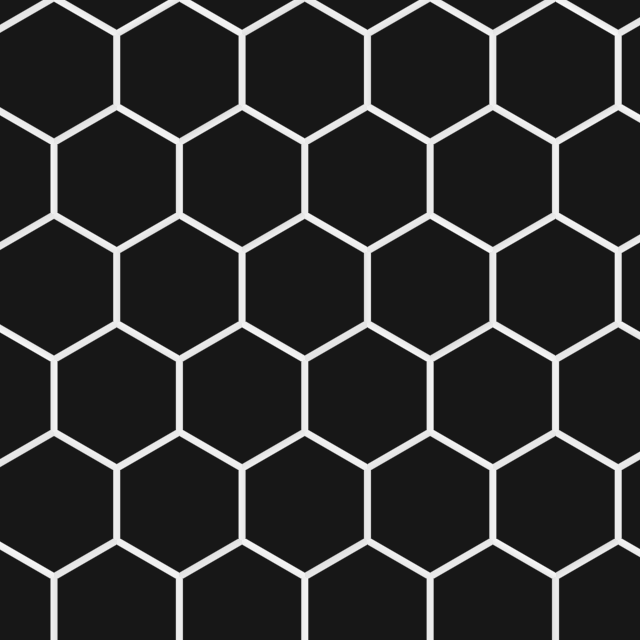
A Shadertoy shader for this pattern:

```glsl
// Honeycomb of thin, softly shaded white bars on a near-black ground.

const float CELL_WIDTH   = 0.1959;               // flat-to-flat size of a hexagon
const vec2  CELL_ORIGIN  = vec2(0.2803, 0.8906); // centre of one hexagon
const float HALF_LINE    = 0.0055;
const float EDGE_SOFT    = 0.0013;               // half width of the soft border
const vec3  GROUND_COLOR = vec3(0.092);
const vec3  LINE_COLOR   = vec3(0.925);
const vec3  BAR_TONES    = vec3(0.0, 0.012, -0.018); // upright, falling, rising
const float SHADE_AMOUNT = 0.035;                // light falloff across a bar
const float TONE_JITTER  = 0.012;                // difference between bars
const float SQRT3        = 1.7320508;

float hash(vec2 p) {
    return fract(sin(dot(p, vec2(127.1, 311.7))) * 43758.5453);
}

// Centre of the hexagon containing p, from two interleaved rectangular grids.
vec2 hexCenter(vec2 p) {
    vec2 pitch = CELL_WIDTH * vec2(1.0, SQRT3);
    vec2 a = round(p / pitch) * pitch;
    vec2 b = (floor(p / pitch) + 0.5) * pitch;
    return distance(p, a) < distance(p, b) ? a : b;
}

void mainImage(out vec4 fragColor, in vec2 fragCoord) {
    vec2 p = fragCoord / iResolution.y - CELL_ORIGIN;
    vec2 center = hexCenter(p);
    vec2 local = p - center;

    // Pick the closest side of the hexagon.
    vec2 normal = vec2(1.0, 0.0);
    float tone = BAR_TONES.x;
    float along = local.x;
    vec2 diagonal = vec2(0.5, 0.5 * SQRT3);
    float falling = dot(local, diagonal);
    float rising = dot(local, diagonal * vec2(1.0, -1.0));
    if (abs(falling) > abs(along)) {
        along = falling;
        normal = diagonal;
        tone = BAR_TONES.y;
    }
    if (abs(rising) > abs(along)) {
        along = rising;
        normal = diagonal * vec2(1.0, -1.0);
        tone = BAR_TONES.z;
    }
    float side = along < 0.0 ? -1.0 : 1.0;
    float dist = 0.5 * CELL_WIDTH - abs(along);

    // Both cells sharing a bar derive the same id from its midpoint.
    vec2 midpoint = center + normal * side * 0.5 * CELL_WIDTH;
    vec2 barId = round(midpoint / (0.25 * CELL_WIDTH * vec2(1.0, SQRT3)));

    // Shade each bar across its width.
    float across = clamp(-side * dist / HALF_LINE, -1.0, 1.0);
    float slope = (hash(barId) * 2.0 - 1.0) * SHADE_AMOUNT;
    float jitter = (hash(barId + 17.0) * 2.0 - 1.0) * TONE_JITTER;
    vec3 barColor = LINE_COLOR + tone + jitter + slope * across;

    float soft = max(EDGE_SOFT, 0.75 / iResolution.y);
    float coverage = 1.0 - smoothstep(HALF_LINE - soft, HALF_LINE + soft, dist);
    fragColor = vec4(mix(GROUND_COLOR, barColor, coverage), 1.0);
}
```
